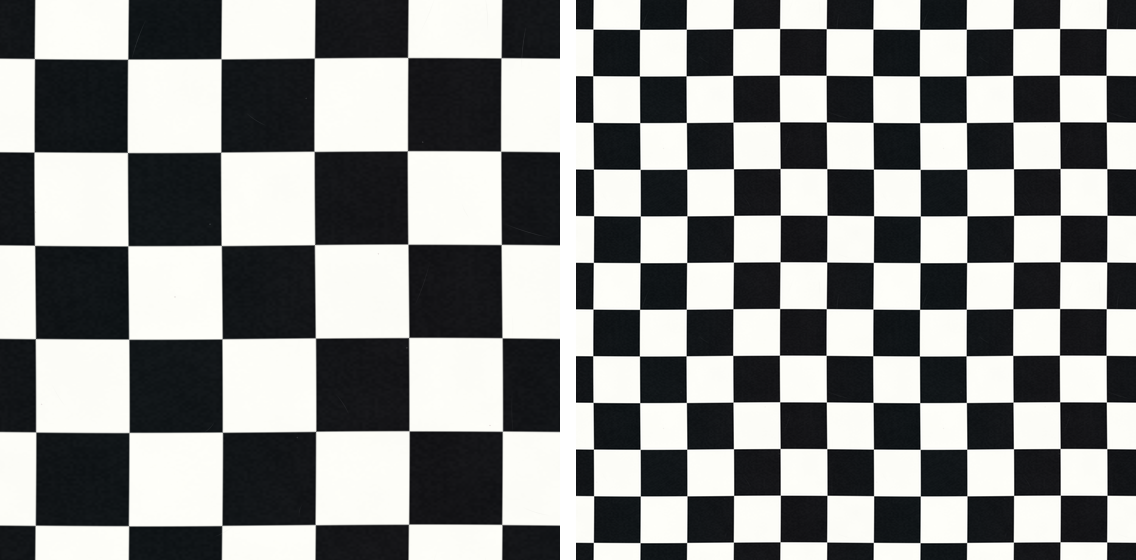
Left, the tile; right, the same tile 2 across and 2 down.
Reproduce this pattern procedurally as a WebGL 2 fragment shader.

```glsl
#version 300 es
precision highp float;
// Six by six black and white checkerboard with soft printed edges, faint scratches and specks.

uniform vec2 u_resolution;
out vec4 fragColor;

const float TAU = 6.2831853;
const float CELLS = 6.0;
const vec2 OFFSET = vec2(0.379, 0.37);
const vec3 WHITE = vec3(0.992, 0.992, 0.972);
const vec3 COOL_BLACK = vec3(0.062, 0.080, 0.090);
const vec3 WARM_BLACK = vec3(0.080, 0.080, 0.090);

float hash(vec2 p) {
  return fract(sin(dot(p, vec2(127.1, 311.7))) * 43758.5453);
}

// Value noise that wraps after a whole number of lattice steps
float wrapNoise(vec2 uv, vec2 period, float seed) {
  vec2 p = uv * period;
  vec2 i = floor(p);
  vec2 f = fract(p);
  f = f * f * (3.0 - 2.0 * f);
  vec2 a = mod(i, period);
  vec2 b = mod(i + 1.0, period);
  float low = mix(hash(a + seed), hash(vec2(b.x, a.y) + seed), f.x);
  float high = mix(hash(vec2(a.x, b.y) + seed), hash(b + seed), f.x);
  return mix(low, high, f.y);
}

// Shortest offset on the repeating canvas
vec2 wrapDelta(vec2 d) {
  return d - round(d);
}

// Signed distance to the checker edges in cell units, positive on black
float checkerDistance(vec2 grid) {
  vec2 cell = floor(grid);
  vec2 toEdge = 0.5 - abs(fract(grid) - 0.5);
  float parity = mod(cell.x + cell.y, 2.0);
  return min(toEdge.x, toEdge.y) * (1.0 - 2.0 * parity);
}

// Thin, tapering hairlines at hashed places and angles
float scratches(vec2 uv, float count, float width) {
  float sum = 0.0;
  for (float k = 0.0; k < count; k++) {
    vec2 center = vec2(hash(vec2(k, 1.3)), hash(vec2(k, 5.7)));
    float angle = TAU * hash(vec2(k, 9.1));
    float halfLength = mix(0.012, 0.045, hash(vec2(k, 3.9)));
    vec2 d = wrapDelta(uv - center);
    vec2 axis = vec2(cos(angle), sin(angle));
    float along = dot(d, axis) / halfLength;
    float across = dot(d, vec2(-axis.y, axis.x)) + 0.002 * along * along;
    float line = 1.0 - smoothstep(0.0, width, abs(across));
    sum += line * max(0.0, 1.0 - along * along) * mix(0.4, 1.0, hash(vec2(k, 7.2)));
  }
  return min(sum, 1.0);
}

// Tiny round marks
float specks(vec2 uv, float count, float radius) {
  float sum = 0.0;
  for (float k = 0.0; k < count; k++) {
    vec2 center = vec2(hash(vec2(k, 21.4)), hash(vec2(k, 34.8)));
    sum += 1.0 - smoothstep(0.3 * radius, radius, length(wrapDelta(uv - center)));
  }
  return min(sum, 1.0);
}

void main() {
  vec2 uv = gl_FragCoord.xy / u_resolution;
  float pixel = 1.0 / min(u_resolution.x, u_resolution.y);

  // Slight drift of the edges, periodic over the canvas
  vec2 drift = 0.009 * vec2(sin(TAU * uv.y), -sin(TAU * uv.x));
  vec2 grid = uv * CELLS - OFFSET - drift;
  float dist = checkerDistance(grid);
  float soft = max(0.012, 0.75 * pixel * CELLS);
  float ink = smoothstep(-soft, soft, dist - 0.002);

  // Wear and uneven print
  float cellTone = hash(mod(floor(grid), CELLS) + 2.5) - 0.5;
  float grain = wrapNoise(uv, vec2(180.0, 230.0), 4.0) - 0.5;
  float cloud = wrapNoise(uv, vec2(18.0), 11.0) - 0.5;
  float scratch = scratches(uv, 16.0, max(0.0016, pixel));
  float speck = specks(uv, 10.0, max(0.0022, pixel));

  // Black squares: cool on the left, warmer on the right, darker at the rim
  vec3 black = mix(COOL_BLACK, WARM_BLACK, 0.5 - 0.5 * sin(TAU * uv.x));
  black += 0.024 * grain + 0.012 * cloud + 0.006 * cellTone;
  black -= 0.025 * (1.0 - smoothstep(0.0, 0.035, dist));
  black += 0.08 * scratch + 0.10 * speck;

  // White squares: almost clean
  vec3 white = WHITE + 0.008 * cloud + 0.004 * (grain + cellTone);
  white -= 0.025 * scratch + 0.09 * speck * vec3(0.8, 1.0, 0.9);

  fragColor = vec4(clamp(mix(white, black, ink), 0.0, 1.0), 1.0);
}
```
